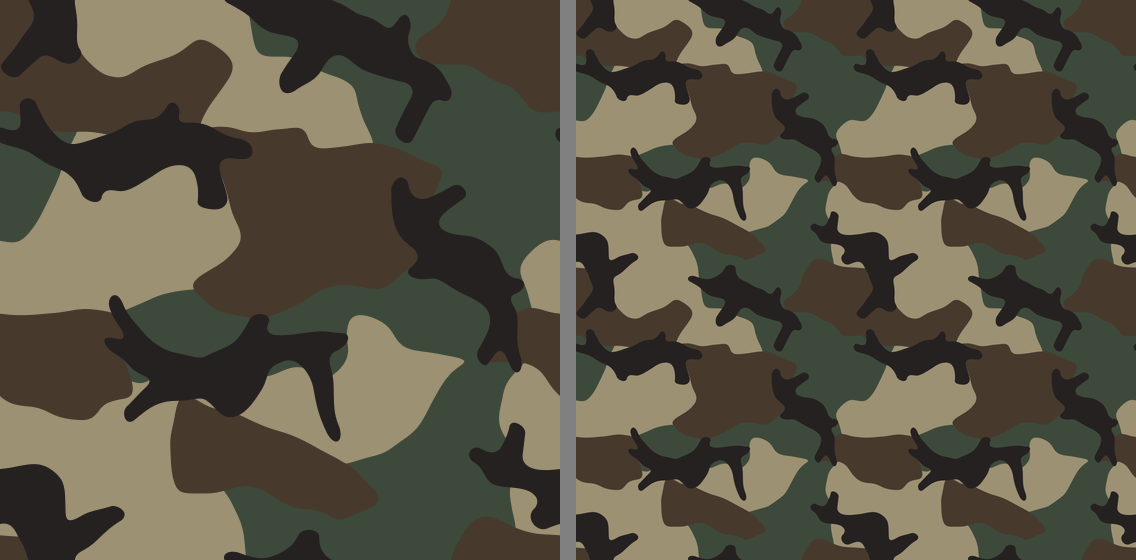
Left: one tile. Right: repeated 2 by 2.
Give the GLSL for this pattern, as a Shadertoy shader.

```glsl
const vec3 TAN   = vec3(0.613, 0.570, 0.450);
const vec3 GREEN = vec3(0.238, 0.290, 0.230);
const vec3 BROWN = vec3(0.280, 0.227, 0.178);
const vec3 BLACK = vec3(0.150, 0.130, 0.130);

const vec2  PATCH_GRID    = vec2(3.0, 6.0);         // patches per tile
const float PATCH_JITTER  = 0.65;
const float PATCH_FALLOFF = 4.0;
const vec3  PATCH_WEIGHT  = vec3(1.35, 1.0, 1.35);  // tan, green, brown
const vec2  PATCH_WARP    = vec2(0.12, 0.034);      // coarse, fine
const vec2  BRANCH_WARP   = vec2(0.07, 0.022);
const vec2  WARP_PERIOD   = vec2(4.0, 10.0);
const float BRANCHES      = 5.0;
const float BRANCH_STEP   = 0.4;                    // sideways shift per branch
const float ARM_LENGTH    = 0.2;
const float KNOT_RADIUS   = 0.045;
const float LIMB_RADIUS   = 0.028;
const float TIP_RADIUS    = 0.017;
const float FILLET        = 0.03;
const float TAU           = 6.28319;

vec2 hash2(vec2 p) {
    vec3 q = fract(p.xyx * vec3(0.1031, 0.1030, 0.0973));
    q += dot(q, q.yzx + 33.33);
    return fract((q.xx + q.yz) * q.zy);
}

vec2 heading(float angle) {
    return vec2(cos(angle), sin(angle));
}

float cornerSlope(vec2 cell, vec2 offset, float period, float seed) {
    float angle = TAU * hash2(mod(cell, period) + seed).x;
    return dot(heading(angle), offset);
}

// Gradient noise that wraps after a whole number of cells
float wrapNoise(vec2 p, float period, float seed) {
    p *= period;
    vec2 i = floor(p), f = p - i;
    vec2 u = f * f * f * (f * (f * 6.0 - 15.0) + 10.0);
    vec2 e = vec2(0.0, 1.0);
    return mix(
        mix(cornerSlope(i, f, period, seed),
            cornerSlope(i + e.yx, f - e.yx, period, seed), u.x),
        mix(cornerSlope(i + e.xy, f - e.xy, period, seed),
            cornerSlope(i + e.yy, f - e.yy, period, seed), u.x), u.y);
}

vec2 warp(vec2 p, vec2 amount, float seed) {
    vec2 coarse = vec2(wrapNoise(p, WARP_PERIOD.x, seed),
                       wrapNoise(p, WARP_PERIOD.x, seed + 17.0));
    vec2 fine = vec2(wrapNoise(p, WARP_PERIOD.y, seed + 31.0),
                     wrapNoise(p, WARP_PERIOD.y, seed + 53.0));
    return p + amount.x * coarse + amount.y * fine;
}

// Shortest offset on the repeating tile
vec2 wrapOffset(vec2 d) {
    return d - round(d);
}

// Summed influence of the tan, green and brown patches
vec3 patchFields(vec2 p) {
    vec3 fields = vec3(1e-9);
    for (float row = 0.0; row < PATCH_GRID.y; row++) {
        vec2 order = hash2(vec2(row, 71.0));  // shuffles the colours of a row
        for (float col = 0.0; col < PATCH_GRID.x; col++) {
            vec2 jitter = PATCH_JITTER * (hash2(vec2(col, row) + 5.0) - 0.5);
            vec2 centre = vec2(col + 0.5 * mod(row, 2.0), row) + jitter;
            vec2 d = wrapOffset(p - centre / PATCH_GRID) * PATCH_GRID;
            float kind = mod(col * (order.y < 0.5 ? 1.0 : 2.0) + floor(order.x * 3.0), 3.0);
            fields += exp(-PATCH_FALLOFF * dot(d, d))
                    * vec3(equal(vec3(0.0, 1.0, 2.0), vec3(kind)));
        }
    }
    return fields * PATCH_WEIGHT;
}

float taperedCapsule(vec2 p, vec2 a, vec2 b, float ra, float rb) {
    vec2 pa = p - a, ba = b - a;
    float h = clamp(dot(pa, ba) / dot(ba, ba), 0.0, 1.0);
    return length(pa - ba * h) - mix(ra, rb, h);
}

float smoothMin(float a, float b) {
    float h = max(FILLET - abs(a - b), 0.0) / FILLET;
    return min(a, b) - 0.25 * FILLET * h * h;
}

// Distance to forked branches: two arms from a knot, two limbs on each arm
float branchDistance(vec2 p) {
    float dist = 1.0;
    for (float n = 0.0; n < BRANCHES; n++) {
        vec2 jitter = 0.08 * (hash2(vec2(n, 11.0)) - 0.5);
        vec2 q = wrapOffset(p - vec2(n * BRANCH_STEP, (n + 0.5) / BRANCHES) - jitter);
        float lean = 1.7 * (hash2(vec2(n, 23.0)).x - 0.5);
        for (float arm = 0.0; arm < 2.0; arm++) {
            vec2 h = hash2(vec2(n, 37.0 + arm));
            float angle = lean + 0.5 * TAU * arm + 0.9 * (h.x - 0.5);
            vec2 tip = heading(angle) * ARM_LENGTH * mix(0.85, 1.15, h.y);
            dist = smoothMin(dist, taperedCapsule(q, vec2(0.0), tip, KNOT_RADIUS, TIP_RADIUS));
            for (float limb = 0.0; limb < 2.0; limb++) {
                vec2 k = hash2(vec2(n + 7.0 * arm, 47.0 + limb));
                vec2 root = tip * (0.2 + 0.4 * limb + 0.2 * k.x);
                float turn = (limb < 0.5 ? 1.0 : -1.0) * mix(0.9, 1.7, k.y);
                vec2 end = root + heading(angle + turn) * mix(0.06, 0.13, k.x);
                dist = smoothMin(dist, taperedCapsule(q, root, end, LIMB_RADIUS, TIP_RADIUS));
            }
        }
    }
    return dist;
}

// Smooth edge where a field crosses zero
float coverage(float field) {
    float slope = length(vec2(dFdx(field), dFdy(field)));
    return clamp(0.5 + field / max(slope, 1e-6), 0.0, 1.0);
}

void mainImage(out vec4 fragColor, in vec2 fragCoord) {
    vec2 p = fragCoord / iResolution.xy;
    vec3 f = patchFields(warp(p, PATCH_WARP, 3.0));
    float branches = branchDistance(warp(p, BRANCH_WARP, 90.0));

    // Layers from back to front
    vec3 color = mix(TAN, GREEN, coverage(log(f.y / f.x)));
    color = mix(color, BROWN, coverage(log(f.z / (f.x + f.y))));
    color = mix(color, BLACK, coverage(-branches));
    fragColor = vec4(color, 1.0);
}
```
